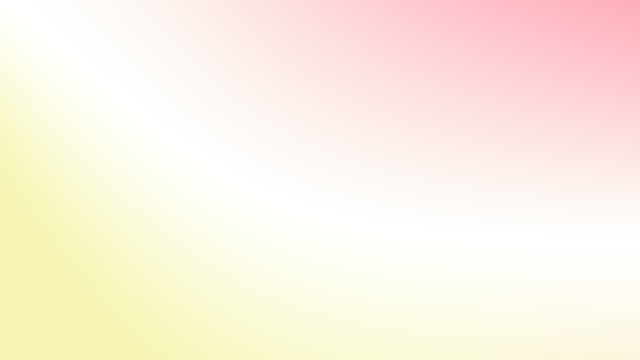
A Shadertoy shader for this background:

```glsl
#define RIDGE_FLOOR 0.335
#define RIDGE_HEIGHT 0.94
#define RIDGE_STEEPNESS 6.6
#define RIDGE_CENTER 0.15
#define PINK_GAIN vec2(0.20, 1.35)
#define YELLOW_GAIN 1.45
#define EDGE_YELLOW 0.60

const vec3 WHITE  = vec3(1.0);
const vec3 CREAM  = vec3(0.992, 0.976, 0.957);
const vec3 BLUSH  = vec3(0.992, 0.902, 0.898);
const vec3 ROSE   = vec3(0.996, 0.812, 0.839);
const vec3 PINK   = vec3(1.000, 0.745, 0.788);
const vec3 CORAL  = vec3(0.992, 0.690, 0.729);
const vec3 YELLOW = vec3(0.969, 0.965, 0.714);
const vec3 SAND   = vec3(0.980, 0.925, 0.730);

// Height of the white band, falling from the upper left to the right edge
float ridgeHeight(float x) {
    return RIDGE_FLOOR + RIDGE_HEIGHT / (1.0 + exp(RIDGE_STEEPNESS * (x - RIDGE_CENTER)));
}

float ramp(float start, float end, float t) {
    return clamp((t - start) / (end - start), 0.0, 1.0);
}

// Gradient above the band
vec3 pinkGradient(float t) {
    vec3 color = mix(WHITE, CREAM, ramp(0.0, 0.12, t));
    color = mix(color, BLUSH, ramp(0.12, 0.35, t));
    color = mix(color, ROSE, ramp(0.35, 0.60, t));
    color = mix(color, PINK, ramp(0.60, 0.80, t));
    return mix(color, CORAL, ramp(0.80, 1.0, t));
}

// Gradient below the band, warmer toward the right
vec3 yellowGradient(float t, float x) {
    float linearAmount = clamp(t, 0.0, 1.0);
    float amount = mix(linearAmount, smoothstep(0.0, 1.0, t), 0.5);
    vec3 tint = mix(YELLOW, SAND, smoothstep(0.65, 1.0, x));
    return mix(WHITE, tint, amount);
}

void mainImage(out vec4 fragColor, in vec2 fragCoord) {
    vec2 uv = fragCoord / iResolution.xy;
    float offset = uv.y - ridgeHeight(uv.x);

    float pinkAmount = offset * (PINK_GAIN.x + PINK_GAIN.y * uv.x);
    float yellowAmount = -offset * (YELLOW_GAIN + EDGE_YELLOW * exp(-12.0 * uv.x));

    // Both gradients are white at the band, so their product joins smoothly
    vec3 color = pinkGradient(pinkAmount) * yellowGradient(yellowAmount, uv.x);
    fragColor = vec4(color, 1.0);
}
```
